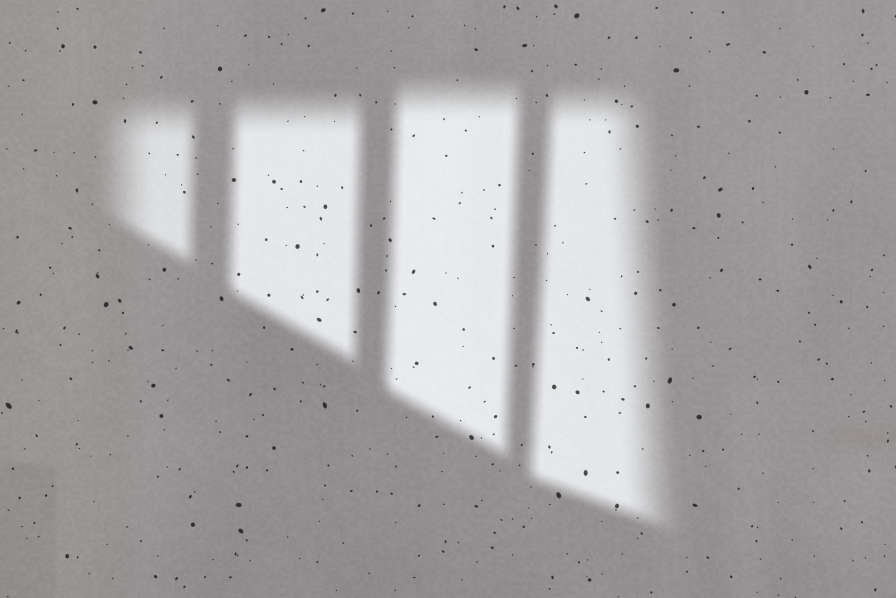
Write a Shadertoy shader that draws this texture.

```glsl
// Sunlight through four window panes falling on a pitted concrete wall.

const vec3 WALL = vec3(0.612, 0.598, 0.602);
const vec3 SHADE = vec3(0.562, 0.543, 0.552);
const vec3 WARM = vec3(0.615, 0.598, 0.585);
const vec3 SUN = vec3(0.908, 0.918, 0.925);
const float EDGE_TOP = 0.805;      // height where the upper side positions apply
const float EDGE_SPAN = 0.586;     // drop to the lower side positions
const float BLUR = 0.019;          // half width of the crisp penumbra
const float TOP_BLUR = 0.046;
const float PORE_DARKNESS = 0.68;
const float STREAKS = 0.022;
const float MOTTLE = 0.028;
const float GRAIN = 0.030;

float hash(vec2 p) {
    return fract(sin(dot(p, vec2(127.1, 311.7))) * 43758.5453);
}

float noise(vec2 p) {
    vec2 i = floor(p), f = fract(p);
    f = f * f * (3.0 - 2.0 * f);
    return mix(mix(hash(i), hash(i + vec2(1, 0)), f.x),
               mix(hash(i + vec2(0, 1)), hash(i + vec2(1, 1)), f.x), f.y);
}

float fbm(vec2 p) {
    float sum = 0.0, amp = 0.5;
    for (int i = 0; i < 5; i++) {
        sum += amp * noise(p);
        p = p * 2.03 + 17.3;
        amp *= 0.5;
    }
    return sum;
}

float softStep(float d, float blur) {
    return smoothstep(-blur, blur, d);
}

// sides: left top, left bottom, right top, right bottom
// sill: height at the lower left, slope; blur: left, right
float pane(vec2 p, vec4 sides, float top, vec2 sill, vec2 blur) {
    float t = (EDGE_TOP - p.y) / EDGE_SPAN;
    float left = mix(sides.x, sides.y, t);
    float right = mix(sides.z, sides.w, t);
    float bottom = sill.x + sill.y * (p.x - sides.y);
    float slant = inversesqrt(1.0 + sill.y * sill.y);
    return softStep(p.x - left, blur.x) * softStep(right - p.x, blur.y)
         * softStep(top - p.y, TOP_BLUR) * softStep((p.y - bottom) * slant, BLUR);
}

float sunlight(vec2 p) {
    float first = pane(p, vec4(0.207, 0.207, 0.324, 0.311), 0.808,
                       vec2(0.625, -0.55), vec2(0.060, BLUR));
    float second = pane(p, vec4(0.394, 0.377, 0.603, 0.590), 0.816,
                        vec2(0.520, -0.57), vec2(BLUR));
    float third = pane(p, vec4(0.664, 0.641, 0.867, 0.846), 0.840,
                       vec2(0.353, -0.55), vec2(BLUR));
    float fourth = pane(p, vec4(0.922, 0.889, 1.055, 1.090), 0.828,
                        vec2(0.203, -0.37), vec2(BLUR, 0.055));
    return 0.86 * first + 0.98 * second + third + 0.97 * fourth;
}

// Scattered pits, one candidate per cell, mostly small
float pores(vec2 p, float cells, float chance, float size) {
    vec2 id = floor(p * cells);
    float present = step(hash(id + 3.7), chance);
    vec2 center = 0.2 + 0.6 * vec2(hash(id + 11.3), hash(id + 29.1));
    vec2 q = (fract(p * cells) - center) / cells;
    float angle = 6.2832 * hash(id + 41.9);
    q = mat2(cos(angle), -sin(angle), sin(angle), cos(angle)) * q;
    q.x *= mix(0.6, 1.0, hash(id + 53.2));
    float pick = hash(id + 67.7);
    float radius = size * mix(0.4, 1.0, pick * pick * pick);
    float soft = max(0.0008, 0.7 / iResolution.y);
    return present * (1.0 - smoothstep(radius - soft, radius + soft, length(q)));
}

vec3 concrete(vec2 p) {
    // Darker around the bars and below the light, warmer at the left
    vec2 q = (p - vec2(0.66, 0.42)) / vec2(0.55, 0.50);
    float shade = 0.8 * exp(-dot(q, q));
    shade += 0.4 * smoothstep(0.25, 0.0, p.y);
    vec3 color = mix(WALL, SHADE, clamp(shade, 0.0, 1.0));
    color = mix(color, WARM, 0.7 * smoothstep(0.40, 0.0, p.x));

    // Cast panel corner and a faint stain
    float corner = softStep(0.095 - p.x, 0.008) * softStep(0.225 - p.y, 0.012);
    vec2 s = (p - vec2(1.45, 0.27)) / vec2(0.07, 0.025);
    color -= 0.025 * corner + vec3(0.015, 0.020, 0.030) * exp(-dot(s, s));
    return color;
}

void mainImage(out vec4 fragColor, in vec2 fragCoord) {
    vec2 p = fragCoord / iResolution.y;
    p.x += 0.75 - 0.5 * iResolution.x / iResolution.y;
    float light = clamp(sunlight(p), 0.0, 1.0);

    // Wall texture is stronger outside the sunlight
    float texture_ = STREAKS * (noise(vec2(p.x * 16.0, p.y * 1.8)) - 0.5)
                   + MOTTLE * (fbm(p * 7.0) - 0.48)
                   + GRAIN * (noise(p * 210.0) - 0.5);
    vec3 color = mix(concrete(p), SUN, light);
    color += texture_ * mix(1.0, 0.45, light);

    // Pits in two sizes
    float pits = max(pores(p, 21.0, 0.30, 0.0038),
                     pores(p + 5.3, 34.0, 0.22, 0.0020));
    color *= 1.0 - PORE_DARKNESS * pits;
    fragColor = vec4(color, 1.0);
}
```
